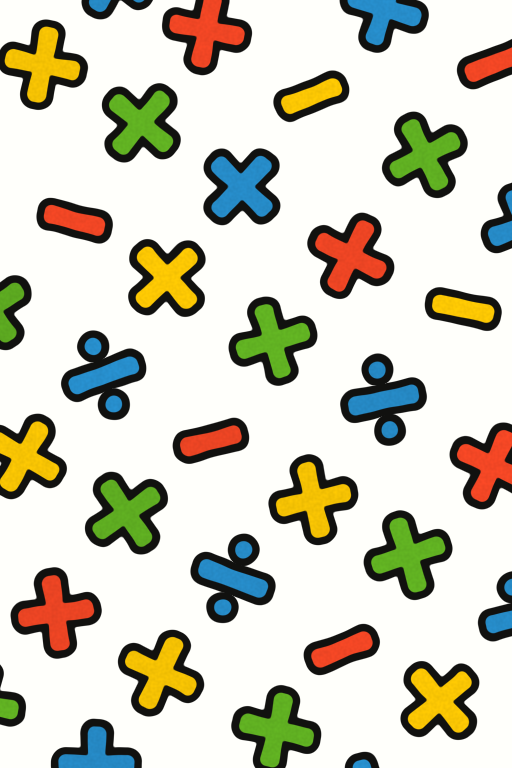
A Shadertoy shader for this pattern:

```glsl
#define STEP_A vec2(0.205, -0.121)
#define STEP_B vec2(-0.141, -0.176)
#define ANCHOR vec2(0.478, 1.129)
#define JITTER 0.018
#define ARM_LENGTH 0.074
#define MINUS_LENGTH 0.061
#define ARM_RADIUS 0.0178
#define DOT_RADIUS 0.0165
#define DOT_OFFSET 0.060
#define OUTLINE 0.0147
#define WOBBLE 0.0024
#define GRAIN 0.05

const vec3 PAPER = vec3(1.0, 1.0, 0.985);
const vec3 INK = vec3(0.065, 0.065, 0.06);
const vec3 BLUE = vec3(0.15, 0.55, 0.79);
const vec3 RED = vec3(0.93, 0.27, 0.14);
const vec3 YELLOW = vec3(0.96, 0.76, 0.01);
const vec3 GREEN = vec3(0.37, 0.68, 0.13);

vec2 hash2(vec2 p) {
    vec3 q = fract(p.xyx * vec3(0.1031, 0.1030, 0.0973));
    q += dot(q, q.yzx + 33.33);
    return fract((q.xx + q.yz) * q.zy);
}

float cornerSlope(vec2 corner, vec2 offset) {
    float a = 6.2832 * hash2(corner).x;
    return dot(vec2(cos(a), sin(a)), offset);
}

float gradientNoise(vec2 p) {
    vec2 i = floor(p), f = fract(p);
    vec2 u = f * f * f * (f * (f * 6.0 - 15.0) + 10.0);
    vec2 e = vec2(0.0, 1.0);
    return mix(mix(cornerSlope(i, f), cornerSlope(i + e.yx, f - e.yx), u.x),
               mix(cornerSlope(i + e, f - e), cornerSlope(i + e.yy, f - e.yy), u.x), u.y);
}

vec2 rotate(vec2 p, float a) {
    float c = cos(a), s = sin(a);
    return vec2(c * p.x + s * p.y, c * p.y - s * p.x);
}

// Rounded bar, slightly fuller towards its ends
float barDistance(vec2 p, float halfLength) {
    float along = min(abs(p.x) / halfLength, 1.0);
    float halfWidth = ARM_RADIUS + 0.0025 * (along * along - 0.4);
    float corner = 0.85 * ARM_RADIUS;
    vec2 q = abs(p) - vec2(halfLength, halfWidth) + corner;
    return length(max(q, 0.0)) + min(max(q.x, q.y), 0.0) - corner;
}

float softMin(float a, float b, float k) {
    float h = max(k - abs(a - b), 0.0) / k;
    return min(a, b) - 0.25 * k * h * h;
}

float crossDistance(vec2 p) {
    return softMin(barDistance(p, ARM_LENGTH), barDistance(p.yx, ARM_LENGTH), 0.006);
}

float divideDistance(vec2 p) {
    float dots = length(vec2(p.x, abs(p.y) - DOT_OFFSET)) - DOT_RADIUS;
    return min(barDistance(p, 0.95 * ARM_LENGTH), dots);
}

// Distance to the sign in one lattice cell; also gives its fill colour
float signDistance(vec2 p, vec2 cell, out vec3 fill) {
    vec2 rnd = hash2(cell + 71.0);
    int hue = int(mod(cell.x + 2.0 * cell.y, 4.0));
    fill = vec3[4](BLUE, RED, YELLOW, GREEN)[hue];
    fill *= 0.97 + 0.06 * rnd.y;

    // Evenly spread choice between cross, minus and divide
    float pick = fract(0.618 * cell.x + 0.755 * cell.y);
    bool isMinus = pick < vec4(0.0, 0.6, 0.25, 0.0)[hue];
    bool isDivide = pick > vec4(0.5, 1.0, 0.85, 1.0)[hue];

    float tilt = (rnd.x < 0.5 ? -0.3 : 0.3) + 0.2 * (rnd.y - 0.5);
    if (isMinus) return barDistance(rotate(p, tilt), MINUS_LENGTH);
    if (isDivide) return divideDistance(rotate(p, tilt));
    return crossDistance(rotate(p, 1.5708 * rnd.x));
}

float cover(float d, float pixel) {
    return 1.0 - smoothstep(-0.75 * pixel, 0.75 * pixel, d);
}

void mainImage(out vec4 fragColor, in vec2 fragCoord) {
    float pixel = 1.0 / iResolution.x;
    vec2 uv = fragCoord * pixel;

    // Hand-drawn wobble of the edges
    vec2 p = uv + WOBBLE * vec2(gradientNoise(uv * 24.0), gradientNoise(uv * 24.0 + 57.0));

    // Nearest sign on a skewed, jittered lattice
    mat2 lattice = mat2(STEP_A, STEP_B);
    vec2 home = round(inverse(lattice) * (p - ANCHOR));
    float d = 1e3;
    vec3 fill = PAPER;
    for (int j = -1; j <= 1; j++)
    for (int i = -1; i <= 1; i++) {
        vec2 cell = home + vec2(i, j);
        vec2 center = ANCHOR + lattice * cell + JITTER * (2.0 * hash2(cell + 19.0) - 1.0);
        vec3 cellFill;
        float cellDistance = signDistance(p - center, cell, cellFill);
        if (cellDistance < d) {
            d = cellDistance;
            fill = cellFill;
        }
    }

    // Faint print grain inside the fills
    float grain = gradientNoise(uv * 170.0) + 0.6 * gradientNoise(uv * 60.0);
    fill *= 1.0 + GRAIN * grain;

    vec3 color = mix(PAPER, INK, cover(d - OUTLINE, pixel));
    color = mix(color, fill, cover(d, pixel));
    fragColor = vec4(clamp(color, 0.0, 1.0), 1.0);
}
```
